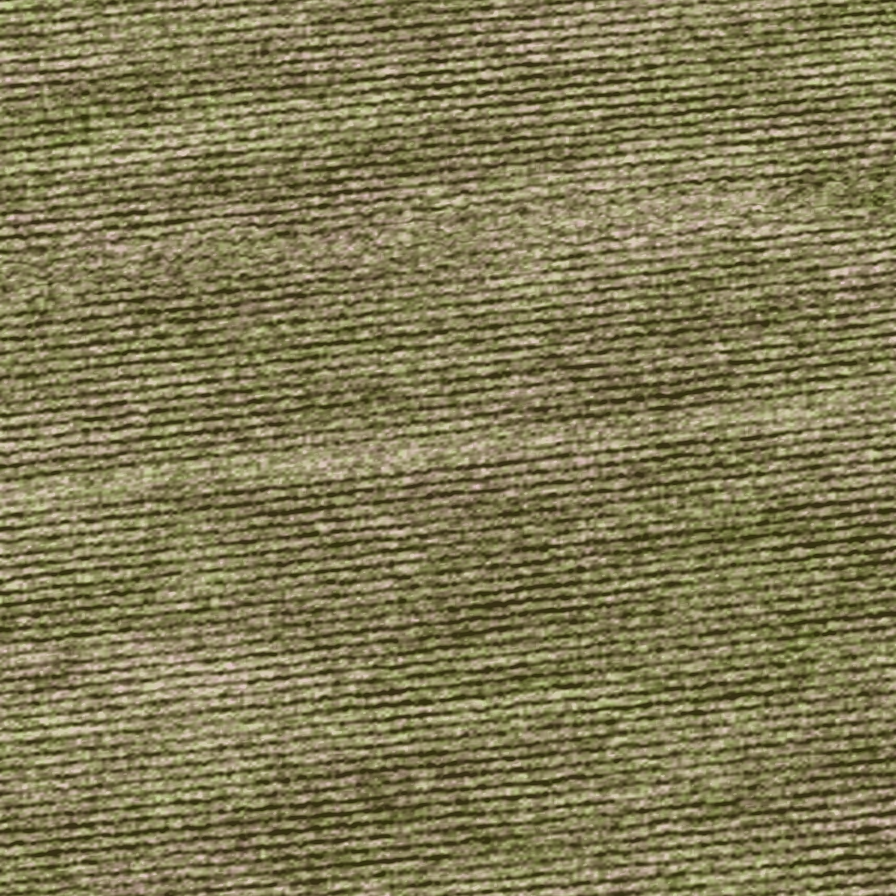
Give the GLSL for this texture, as a WebGL 1 fragment shader.

```glsl
precision highp float;
// Cropped field from above: slanting furrows, pale stubble bands and patchy grass.

uniform vec2 u_resolution;

#define ROWS 71.0          // furrows from bottom to top
#define SLOPE 0.085        // rise of the rows at the top and bottom edges
#define FAN 0.09           // extra rise towards the middle
#define FURROW_DEPTH 0.68  // darkness of the furrows
#define GRAIN 0.85         // strength of the stubble speckle
#define PATCHES 0.32       // strength of the broad light and dark areas
#define TINT 0.24          // strength of the green and brown shifts
#define SOIL vec3(0.21, 0.19, 0.065)
#define STRAW vec3(0.78, 0.75, 0.62)
#define GREEN_SHIFT vec3(-0.26, 0.09, -0.42)

float hash(vec2 p) {
  vec3 q = fract(p.xyx * vec3(0.1031, 0.1030, 0.0973));
  q += dot(q, q.yzx + 33.33);
  return fract((q.x + q.y) * q.z);
}

// Smooth value noise, centred on zero
float noise(vec2 p) {
  vec2 cell = floor(p);
  vec2 f = fract(p);
  f = f * f * (3.0 - 2.0 * f);
  float low = mix(hash(cell), hash(cell + vec2(1.0, 0.0)), f.x);
  float high = mix(hash(cell + vec2(0.0, 1.0)), hash(cell + 1.0), f.x);
  return mix(low, high, f.y) - 0.5;
}

float fractalNoise(vec2 p) {
  float sum = 0.0;
  float weight = 0.55;
  for (int i = 0; i < 4; i++) {
    sum += weight * noise(p);
    p = p * 2.03 + 17.3;
    weight *= 0.55;
  }
  return sum;
}

// Soft stripe around zero
float band(float d, float halfWidth) {
  d /= halfWidth;
  return exp(-d * d);
}

void main() {
  vec2 uv = gl_FragCoord.xy / u_resolution;

  // Field coordinates: x runs along the rows, y across them
  float slope = SLOPE + FAN * uv.y * (1.0 - uv.y);
  vec2 field = vec2(uv.x, uv.y - slope * uv.x);

  // Strips where the rows are worn or covered by loose straw
  float fray = noise(field * vec2(22.0, 50.0));
  float paleStrip = band(field.y - 0.445 + 0.006 * fray, 0.013) * (0.9 + 0.5 * fray);
  float roughStrip = band(field.y - 0.69 + 0.012 * fray, 0.026);
  float faintStrip = band(field.y - 0.262, 0.014) * (1.0 - smoothstep(0.1, 0.5, uv.x));
  float crossTrack = band(uv.x - 0.215 + 0.02 * fray, 0.018) * band(uv.y - 0.38, 0.05);
  float wear = clamp(paleStrip + 0.75 * roughStrip + 0.5 * faintStrip + 0.6 * crossTrack, 0.0, 1.0);

  // Furrows, nearly straight and uneven in depth
  float wobble = 0.16 * noise(field * vec2(20.0, 45.0)) + 0.20 * noise(field * vec2(110.0, 110.0));
  float row = field.y * ROWS + wobble * (1.0 + 3.0 * roughStrip);
  float crest = 0.5 + 0.5 * cos(6.2831853 * row);
  float furrow = crest * crest;
  float depth = 0.90 + 0.7 * fractalNoise(field * vec2(5.0, 14.0) + 31.0);
  depth += 0.5 * noise(vec2(field.x * 14.0, floor(row + 0.5) * 3.7));
  depth = clamp(depth, 0.2, 1.3) * (1.0 - 0.8 * wear);
  depth *= smoothstep(1.5, 4.0, u_resolution.y / ROWS);

  // Stubble speckle, drawn out a little along the rows
  float grain = 0.48 * noise(field * vec2(125.0, 215.0))
              + 0.60 * noise(field * vec2(215.0, 290.0) + 71.0)
              + 0.22 * noise(field * vec2(45.0, 160.0) + 13.0);
  float fleck = smoothstep(0.26, 0.44, noise(field * vec2(150.0, 220.0) + 203.0));

  // Broad patches and streaks
  float patches = fractalNoise(field * vec2(4.0, 11.0) + 5.0)
                + 0.7 * noise(field * vec2(5.0, 38.0) + 47.0);

  float tone = 0.505 + FURROW_DEPTH * depth * (0.375 - furrow);
  tone += GRAIN * grain + PATCHES * patches + 0.20 * fleck * (1.0 - furrow);
  tone += 0.25 * paleStrip + 0.04 * roughStrip + 0.12 * faintStrip + 0.12 * crossTrack;
  tone = clamp(tone, 0.0, 1.08);

  // Grass green against dry brown, in areas and in single tufts
  float growth = 0.7 * fractalNoise(field * vec2(5.0, 12.0) + 91.0)
               + 0.8 * noise(field * vec2(85.0, 130.0) + 57.0)
               + 0.6 * noise(field * vec2(170.0, 220.0) + 119.0);

  vec3 color = mix(SOIL, STRAW, tone);
  color.b -= 0.12 * tone * (1.0 - tone);  // mid tones lean to yellow
  color += TINT * growth * GREEN_SHIFT * (0.45 + 0.75 * tone);
  gl_FragColor = vec4(clamp(color, 0.0, 1.0), 1.0);
}
```
